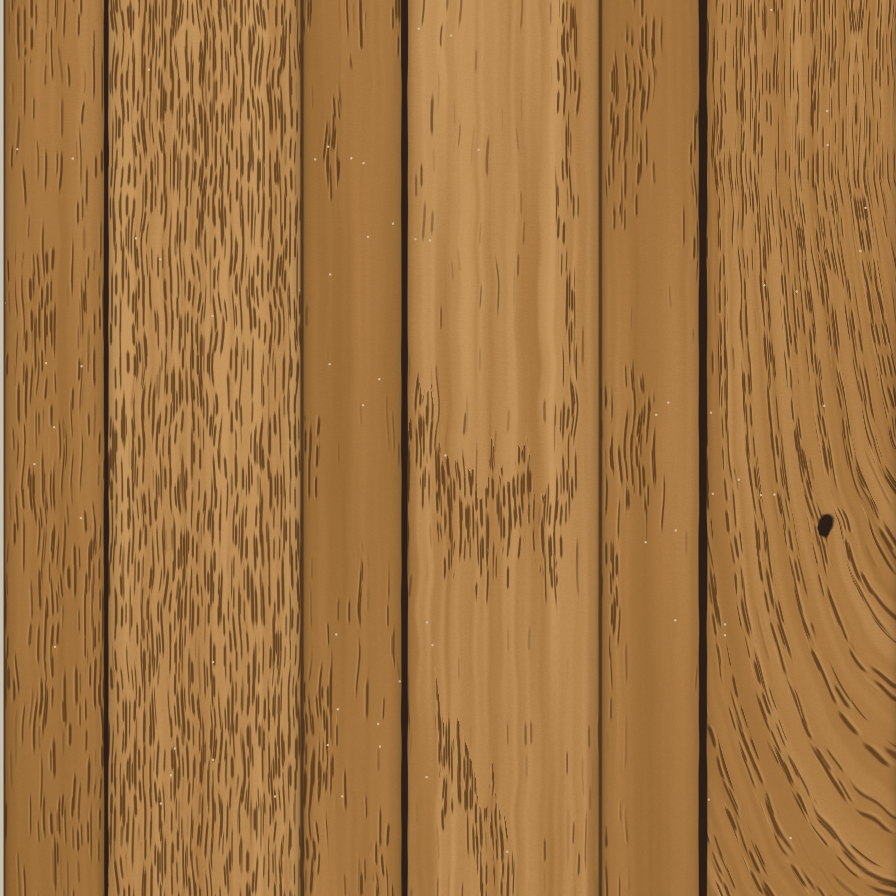
Give the GLSL for this texture, as a WebGL 1 fragment shader.

```glsl
precision highp float;
// Three pairs of vertical wooden slats, each a narrow board and a wide one.
// Boards share a streaked base; tapered pores follow a per-board grain axis,
// with board-specific density masks, then grooves, a knot and specks on top.

uniform vec2 u_resolution;

const float START = 0.004;          // left edge of the first board
const float PERIOD = 0.333;         // width of a narrow + wide pair
const float NARROW = 0.1145;        // width of the narrow board
const float GROOVE = 0.0025;        // half width of the dark groove
const float JOINT = 0.0014;         // half width of the thin joint
const float PORE_WIDTH = 0.0013;
const float WAVER = 0.0050;         // sideways wander of the grain
const vec2 KNOT = vec2(0.922, 0.414);

const vec3 WOOD_DARK = vec3(0.56, 0.39, 0.19);
const vec3 WOOD_MID = vec3(0.66, 0.47, 0.26);
const vec3 WOOD_LIGHT = vec3(0.77, 0.59, 0.37);
const vec3 PORE_COLOR = vec3(0.33, 0.21, 0.10);
const vec3 GROOVE_COLOR = vec3(0.17, 0.12, 0.09);
const vec3 JOINT_COLOR = vec3(0.30, 0.20, 0.11);
const vec3 SPECK_COLOR = vec3(0.82, 0.72, 0.58);
const vec3 BACKING = vec3(0.78, 0.75, 0.70);

float hash(vec2 p) {
  return fract(sin(dot(p, vec2(127.1, 311.7))) * 43758.5453);
}

float noise(vec2 p) {
  vec2 i = floor(p), f = fract(p);
  f = f * f * (3.0 - 2.0 * f);
  return mix(mix(hash(i), hash(i + vec2(1.0, 0.0)), f.x),
             mix(hash(i + vec2(0.0, 1.0)), hash(i + 1.0), f.x), f.y);
}

// Tapered dashes in staggered cells; q.x runs across the grain, q.y along it.
float pores(vec2 q, float density, float columns, float len, float soft) {
  float across = q.x * columns;
  float column = floor(across);
  float along = q.y / len + 9.0 * hash(vec2(column, columns));
  vec2 cell = vec2(column, floor(along));
  float size = hash(cell + 17.3);
  float t = fract(along);
  float taper = smoothstep(0.0, 0.25, t) * smoothstep(1.0, 0.7, t);
  float offset = abs(fract(across) - 0.5 - 0.4 * (size - 0.5)) / columns;
  float width = PORE_WIDTH * taper * (0.45 + 0.7 * size);
  float line = 1.0 - smoothstep(width - soft, width + soft, offset);
  return line * taper * smoothstep(-0.06, 0.06, density - hash(cell + columns));
}

float allPores(vec2 q, float density, float soft) {
  float depth = 0.0;
  for (int i = 0; i < 3; i++) {
    float layer = float(i);
    depth = max(depth, pores(q, density, 165.0 - 37.0 * layer, 0.035 + 0.025 * layer, soft));
  }
  return depth;
}

// Nested U-shaped rings that straighten and lean toward the top.
float ringAxis(vec2 p, float u) {
  float side = 1.03 - p.x - 0.25 * u * clamp(p.y - 0.42, 0.0, 0.38);
  return length(vec2(side, 0.42 * max(0.52 - p.y, 0.0)));
}

// Share of cells that hold a pore, for board pair k.
float poreDensity(vec2 p, float u, float k, bool wide, float axis) {
  float patches = noise(vec2(p.x * 38.0 + 7.0 * k, p.y * 6.0));
  if (!wide) {
    float base = k < 0.5 ? 0.16 : 0.0;
    float foot = k > 0.5 && k < 1.5 ? 0.35 * smoothstep(0.43, 0.33, p.y) : 0.0;
    return base + foot * patches + 0.5 * smoothstep(0.55, 0.85, patches);
  }
  if (k < 0.5) return 0.48 + 0.3 * patches;
  if (k < 1.5) {
    float jag = 0.09 * (noise(vec2(u * 13.0, 3.0)) - 0.5) + 0.04 * noise(vec2(u * 45.0, 8.0));
    float drop = 0.47 + jag + 0.07 * smoothstep(0.3, 0.05, u) - p.y;
    float arch = smoothstep(0.0, 0.015, drop) * smoothstep(0.15, 0.05, drop) * smoothstep(0.9, 0.78, u);
    float rise = smoothstep(0.76, 0.8, u) * smoothstep(0.9, 0.86, u) * smoothstep(0.42, 0.46, p.y);
    float slope = 0.23 - 0.42 * (u - 0.15) + jag - p.y;
    float lower = smoothstep(0.0, 0.015, slope) * smoothstep(0.14, 0.05, slope)
                * smoothstep(0.13, 0.17, u) * smoothstep(0.6, 0.5, u);
    return 0.03 + 0.75 * max(max(arch, lower), 0.7 * rise);
  }
  float ring = smoothstep(0.35, 0.85, 0.5 + 0.5 * sin(axis * 210.0));
  return mix(0.7 * ring, 0.3 + 0.35 * ring, smoothstep(0.5, 0.85, p.y)) * (0.6 + 0.6 * patches);
}

void main() {
  vec2 p = gl_FragCoord.xy / u_resolution;
  float soft = 0.8 / u_resolution.x;
  float k = floor((p.x - START) / PERIOD);
  float local = p.x - START - k * PERIOD;
  bool wide = local > NARROW;
  float u = wide ? (local - NARROW) / (PERIOD - NARROW) : local / NARROW;

  // Grain axis and base tone
  float axis = wide && k > 1.5 ? ringAxis(p, u) : p.x;
  vec2 q = vec2(axis + WAVER * (noise(p * vec2(45.0, 22.0)) - 0.5), p.y);
  float tone = wide ? (k < 0.5 ? 0.82 : (k < 1.5 ? 0.70 : 0.50)) : 0.38;
  tone += 0.34 * (noise(vec2(q.x * 190.0, p.y * 3.0)) - 0.5) * (wide ? 1.0 : 0.5);
  tone += 0.36 * (noise(vec2(q.x * 42.0, p.y * 2.0 + 5.0 * k)) - 0.5);
  tone += 0.10 * (p.y - 0.5) + 0.06 * (hash(floor(p * 512.0)) - 0.5);
  vec3 color = mix(WOOD_DARK, WOOD_MID, clamp(2.0 * tone, 0.0, 1.0));
  color = mix(color, WOOD_LIGHT, clamp(2.0 * tone - 1.0, 0.0, 1.0));

  // Pores with a lit rim
  float density = poreDensity(p, u, k, wide, axis);
  float depth = allPores(q, density, soft);
  float rim = allPores(q + vec2(0.0022, 0.0), density, soft) * (1.0 - depth);
  color = mix(color, WOOD_LIGHT, 0.4 * rim);
  color = mix(color, PORE_COLOR, 0.8 * depth);

  // Knot and scattered pale specks
  vec2 knot = (p - KNOT) * vec2(1.0, 0.7) + vec2(-0.25 * (p.y - KNOT.y), 0.0);
  float knotEdge = length(knot) + 0.005 * (noise(p * 180.0) - 0.5);
  color = mix(color, GROOVE_COLOR, 1.0 - smoothstep(0.007, 0.011, knotEdge));
  vec2 cell = floor(p * 70.0);
  vec2 spot = fract(p * 70.0) - 0.2 - 0.6 * vec2(hash(cell + 3.0), hash(cell + 8.0));
  color = mix(color, SPECK_COLOR, step(0.985, hash(cell)) * smoothstep(0.14, 0.05, length(spot)));

  // Seams: shaded shoulders, dark grooves and thin joints
  float toGroove = abs(local - NARROW);
  float toJoint = min(local, PERIOD - local);
  float grooveWidth = GROOVE + 0.001 * k + 0.001 * (noise(vec2(k, p.y * 30.0)) - 0.5);
  color *= 1.0 - 0.28 * exp(-min(toGroove, toJoint) / 0.005);
  color = mix(color, JOINT_COLOR, 0.9 * (1.0 - smoothstep(JOINT - soft, JOINT + 2.0 * soft, toJoint)));
  color = mix(color, GROOVE_COLOR, 1.0 - smoothstep(grooveWidth - soft, grooveWidth + soft, toGroove));
  color = mix(BACKING, color, smoothstep(START - soft, START + soft, p.x));
  gl_FragColor = vec4(color, 1.0);
}
```
